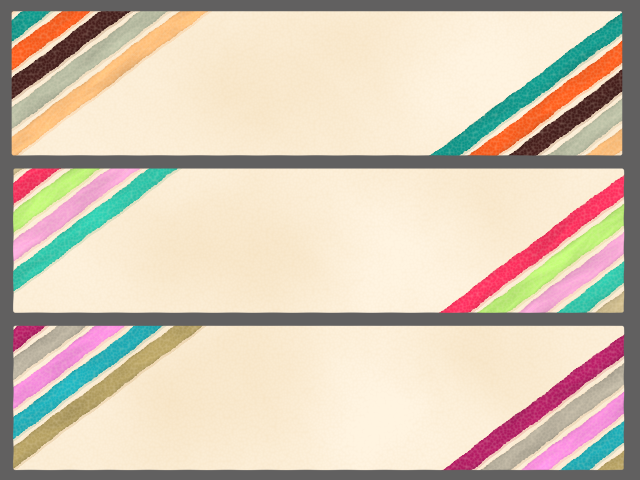
Write a WebGL 1 fragment shader that draws this background.

```glsl
precision highp float;
// Three cream paper banners on grey, each with slanted watercolour stripes
// in the upper left and lower right corners. Stripes repeat along a diagonal
// axis; sines give stains and wobble, cellular noise gives the grain.

uniform vec2 u_resolution;

vec2 hash2(vec2 p) {
  p = vec2(dot(p, vec2(127.1, 311.7)), dot(p, vec2(269.5, 183.3)));
  return fract(sin(p) * 43758.5);
}

// Distance to the nearest scattered point, about 0 to 1.
float cellular(vec2 p) {
  vec2 cell = floor(p), f = fract(p);
  float nearest = 1.0;
  for (int y = -1; y <= 1; y++) {
    for (int x = -1; x <= 1; x++) {
      vec2 o = vec2(float(x), float(y));
      nearest = min(nearest, length(o + hash2(cell + o) - f));
    }
  }
  return nearest;
}

// Layered, warped sines, about -1 to 1.
float stains(vec2 p) {
  float sum = 0.0, amp = 0.5;
  for (int i = 0; i < 5; i++) {
    p += 0.35 * sin(p.yx * 1.7 + float(i));
    sum += amp * sin(p.x) * cos(p.y + 0.6);
    p = mat2(1.5, 1.1, -1.1, 1.5) * p + 1.3;
    amp *= 0.6;
  }
  return sum;
}

float blot(vec2 p, vec2 center, float radius) {
  vec2 d = (p - center) / radius;
  return exp(-dot(d, d));
}

vec3 pick(float i, vec3 a, vec3 b, vec3 c, vec3 d, vec3 e) {
  return i < 0.5 ? a : i < 1.5 ? b : i < 2.5 ? c : i < 3.5 ? d : e;
}

vec3 stripeColor(float banner, float i) {
  if (banner < 0.5)
    return pick(i, vec3(0.05, 0.59, 0.54), vec3(0.98, 0.36, 0.11), vec3(0.27, 0.12, 0.11),
                vec3(0.71, 0.73, 0.63), vec3(0.99, 0.74, 0.47));
  if (banner < 1.5)
    return pick(i, vec3(0.98, 0.18, 0.36), vec3(0.73, 0.94, 0.45), vec3(0.97, 0.65, 0.84),
                vec3(0.17, 0.78, 0.67), vec3(0.78, 0.71, 0.53));
  return pick(i, vec3(0.70, 0.11, 0.39), vec3(0.71, 0.68, 0.61), vec3(0.97, 0.55, 0.87),
              vec3(0.11, 0.68, 0.72), vec3(0.70, 0.62, 0.38));
}

vec3 paperColor(vec2 q, float banner, float grain) {
  vec2 w = q + 0.1 * vec2(stains(q * 4.0), stains(q * 4.0 + 7.0));
  float tan1 = blot(w, banner < 0.5 ? vec2(2.2, 0.3) : banner < 1.5 ? vec2(1.9, 0.6) : vec2(1.75, 0.25), 0.45);
  float tan2 = blot(w, banner < 0.5 ? vec2(1.5, 0.45) : vec2(1.15, 0.6), 0.38);
  float tan3 = blot(w, vec2(3.2, 0.1), 0.4) * step(0.5, banner);
  float pale = blot(w, banner < 0.5 ? vec2(3.35, 0.3) : vec2(2.6, 0.65), 0.5);
  float tone = 0.38 + 0.35 * (tan1 + tan2 + tan3 - pale) + 0.2 * stains(q * 2.5 + banner * 4.0);
  tone += 0.3 * (grain - 0.45);
  return mix(vec3(1.0, 0.955, 0.88), vec3(0.965, 0.89, 0.765), clamp(tone, 0.0, 1.2));
}

void main() {
  // Height units, with y running down from the top.
  vec2 p = gl_FragCoord.xy / u_resolution.y;
  p.y = 1.0 - p.y;
  p.x *= 1.33333 * u_resolution.y / u_resolution.x;

  // Banner space: one unit is the height of a banner.
  float banner = step(0.337, p.y) + step(0.665, p.y);
  vec2 q = (p - vec2(banner < 0.5 ? 0.0243 : 0.0278, 0.0234 + 0.3277 * banner)) / 0.3003;
  float aa = 2.5 / u_resolution.y;

  float grain = cellular(q * 50.0 + banner * 17.0);
  vec3 paper = paperColor(q, banner, grain);

  // Diagonal axes across and along the stripes.
  float across = q.x + q.y * 1.333;
  float along = dot(q, vec2(0.8, -0.6));
  bool right = across > 3.0;
  float leftStart = banner < 0.5 ? 0.08 : banner < 1.5 ? 0.13 : 0.035;
  float rightStart = banner < 0.5 ? 4.24 : banner < 1.5 ? 4.29 : 4.31;
  float k = (across - (right ? rightStart : leftStart) - 0.1) / 0.27;
  float i = floor(k + 0.5);
  float last = banner > 0.5 && banner < 1.5 ? 3.0 : 4.0;
  float present = right ? step(-0.5, i) : step(i, last + 0.5);

  // Ragged brush edge, with a thin wash spilling beyond it.
  float wobble = 0.006 * sin(along * 9.0 + i * 2.3) + 0.004 * sin(along * 37.0 + i * 5.0);
  float f = (k - i) * 0.27 + wobble;
  float edge = abs(f) - 0.1 + 0.012 * (grain - 0.45);
  float body = present * (1.0 - smoothstep(-aa, aa, edge));
  float spill = present * (1.0 - smoothstep(-aa, aa, abs(f - 0.012) - 0.117));

  // Pigment pools lengthwise and dries unevenly.
  vec3 paint = stripeColor(banner, mod(i, 5.0));
  float pool = stains(vec2(along * 5.0, across * 14.0) + i * 3.0 + banner);
  paint *= 1.0 - 0.10 * pool - 0.06 * smoothstep(-0.03, 0.0, edge);
  paint = mix(paint, paper, clamp(0.06 + 0.28 * (grain - 0.4), 0.0, 0.3));
  vec3 color = mix(paper, mix(paper, paint, 0.14) * vec3(1.0, 0.97, 0.94), spill);
  color = mix(color, paint, body);

  // Lay the banner with softly rounded corners on the grey ground.
  vec2 d = abs(q - vec2(2.118, 0.5)) - vec2(2.103, 0.485);
  float box = length(max(d, 0.0)) + min(max(d.x, d.y), 0.0) - 0.015;
  box += 0.002 * sin(q.x * 23.0 + banner) * sin(q.y * 31.0);
  color = mix(vec3(0.38, 0.375, 0.375), color, 1.0 - smoothstep(-aa, aa, box));
  gl_FragColor = vec4(color, 1.0);
}
```
